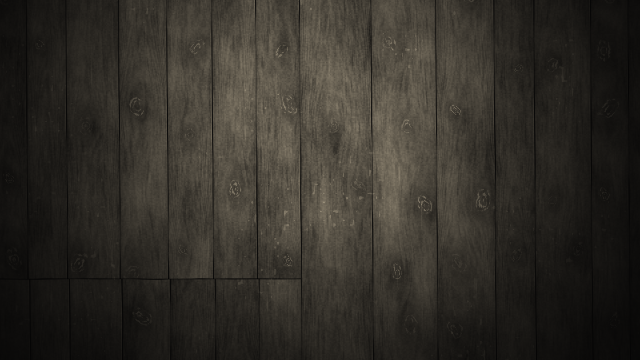
Give the GLSL for this texture, as a WebGL 2 fragment shader.

```glsl
#version 300 es
precision highp float;
uniform vec2 u_resolution;
out vec4 outColor;

float hash(vec2 p) {
  vec3 q = fract(vec3(p.xyx) * 0.1031);
  q += dot(q, q.yzx + 33.33);
  return fract((q.x + q.y) * q.z);
}

float noise(vec2 p) {
  vec2 i = floor(p), f = fract(p);
  f = f * f * (3.0 - 2.0 * f);
  return mix(mix(hash(i), hash(i + vec2(1, 0)), f.x),
             mix(hash(i + vec2(0, 1)), hash(i + vec2(1, 1)), f.x), f.y);
}

float fbm(vec2 p) {
  float sum = 0.0, amp = 0.5;
  for (int i = 0; i < 4; i++) {
    sum += amp * noise(p);
    p = p * 2.03 + 17.1;
    amp *= 0.5;
  }
  return sum;
}

// Coverage of a line with the given half width
float line(float d, float halfWidth, float pixel) {
  return 1.0 - smoothstep(halfWidth - pixel * 0.6, halfWidth + pixel * 0.6, abs(d));
}

// One cell's knot: x = sideways grain push, y = pale streaks, z = dark halo
vec3 knot(vec2 p, vec2 cell, float left, float right) {
  float seed = hash(cell + 3.7);
  if (seed < mix(0.70, 0.36, smoothstep(0.5, 1.0, p.x))) return vec3(0.0);
  float radius = mix(0.016, 0.034, hash(cell + 9.2));
  vec2 center = vec2(mix(left + 0.03, right - 0.03, hash(cell + 5.1)),
                     (cell.y + 0.25 + 0.5 * hash(cell + 7.4)) * 0.19);
  vec2 q = (p - center) / radius;
  float turn = (hash(cell + 1.3) - 0.5) * 2.2;
  vec2 r = mat2(cos(turn), sin(turn), -sin(turn), cos(turn)) * q;
  float d = length(r * vec2(1.25, 0.85)) + 0.6 * (fbm(q * 1.5 + seed * 90.0) - 0.47);
  float rings = smoothstep(-0.4, 0.8, sin(d * 16.0 + 5.0 * noise(r * 1.7 + seed * 30.0)));
  float scuffs = smoothstep(0.38, 0.62, fbm(r * vec2(5.0, 2.0) + seed * 50.0));
  float pale = (0.15 + 0.85 * rings) * (0.15 + scuffs) * (1.0 - smoothstep(0.6, 1.1, d));
  float push = radius * q.x * exp(-0.3 * dot(q * vec2(1.0, 0.5), q * vec2(1.0, 0.5)));
  return vec3(push, pale * mix(0.25, 1.0, hash(cell + 2.6)), exp(-d * d * 0.4));
}

void main() {
  vec2 p = gl_FragCoord.xy / u_resolution.y;
  float pixel = 1.0 / u_resolution.y;

  // Uneven upright boards, leaning slightly, cut across at the lower left
  float seams[15] = float[15](-0.04, 0.073, 0.183, 0.329, 0.463, 0.588, 0.710, 0.832,
                              1.031, 1.210, 1.372, 1.483, 1.640, 1.744, 1.860);
  float cutY = 0.225 + 0.003 * (noise(vec2(p.x * 14.0, 4.0)) - 0.5);
  float onCut = 1.0 - step(0.836, p.x);
  float below = onCut * step(p.y, cutY);
  float x = p.x - 0.007 * (1.0 - p.y) - 0.005 * below * step(p.x, 0.8);
  x += 0.0015 * (noise(vec2(p.x * 3.0, p.y * 9.0)) - 0.5);
  int board = 0;
  for (int i = 1; i < 14; i++) if (x >= seams[i]) board = i;
  float left = seams[board], right = seams[board + 1];
  float id = float(board) + 20.0 * below;

  // Knots scattered along each board
  vec3 knots = vec3(0.0);
  for (int i = -1; i <= 1; i++)
    knots += knot(vec2(x, p.y), vec2(id, floor(p.y / 0.19) + float(i)), left, right);

  // Fine upright grain bending around the knots, with arched growth rings
  vec2 g = vec2(x - knots.x * 0.8, p.y);
  float streaks = fbm(vec2(g.x * 60.0, g.y * 2.2) + id * 13.0);
  float fibres = noise(vec2(g.x * 230.0, g.y * 45.0) + id * 7.0);
  float pores = smoothstep(0.62, 0.88, noise(vec2(g.x * 190.0, g.y * 17.0) + id * 3.0));
  float middle = (g.x - left) / (right - left) - 0.5;
  float arch = g.y * 5.0 + middle * middle * 14.0 + 2.0 * fbm(vec2(g.x * 12.0, g.y * 2.5) + id);
  float rings = sin(arch * 16.0) * smoothstep(0.4, 0.7, noise(vec2(id * 3.1, g.y * 2.5)));

  // Smears along and across the grain
  float stains = fbm(vec2(x * 11.0, p.y * 5.0) + id * 19.0);
  float smears = fbm(vec2(x * 6.0, p.y * 16.0 + x * 7.0) + id * 11.0);
  float speckle = noise(p * 270.0 + 7.0) - 0.5;

  float tone = 0.90 + 0.20 * hash(vec2(id, 8.0));
  tone += 0.26 * (streaks - 0.47) + 0.20 * (fibres - 0.5) + 0.05 * rings - 0.13 * pores;
  tone += 0.70 * (stains - 0.47) + 0.32 * (smears - 0.47) + 0.20 * speckle;
  tone *= 1.0 - 0.26 * min(knots.z, 1.0);
  tone += 0.75 * knots.y;

  // Fine pale scratches and small chips
  float scratch = noise(vec2(x * 150.0, p.y * 14.0) + 41.0);
  tone += 0.22 * smoothstep(0.87, 0.97, scratch) * noise(p * 12.0);
  float chip = noise(p * vec2(110.0, 80.0) + 90.0);
  tone += 0.40 * smoothstep(0.86, 0.96, chip) * smoothstep(0.55, 0.8, noise(p * 7.0 + 3.0));

  // Broken hairline gaps, soft shadow and a worn pale edge
  float gap = min(x - left, right - x);
  float wear = noise(vec2(floor(x * 3.0) * 7.0 + 2.0, p.y * 9.0));
  float depth = mix(0.35, 0.85, smoothstep(0.2, 0.7, wear));
  tone *= 1.0 - 0.18 * exp(-gap / 0.008);
  tone += 0.35 * line(right - x - 0.003, 0.0011, pixel) * smoothstep(0.45, 0.75, wear);
  tone *= 1.0 - depth * line(gap, 0.0009 + 0.0007 * wear, pixel);
  float cutDepth = 0.35 + 0.5 * noise(vec2(p.x * 25.0, 9.0));
  tone *= 1.0 - cutDepth * onCut * line(p.y - cutY, 0.0018, pixel);

  // Nail heads above the cross cut
  float nailX = min(abs(x - left - 0.025), abs(right - x - 0.025));
  float nail = length(vec2(nailX, p.y - cutY - 0.014));
  tone += 0.25 * line(nail, 0.0016, pixel) * onCut;

  // Light pooled above the middle, fading to dark corners
  vec2 away = (p - vec2(0.87, 0.66)) * vec2(1.0, 1.04);
  float light = 0.012 + 0.410 * exp(-2.75 * dot(away, away));
  vec3 wood = vec3(1.0, 0.93, 0.79) * light * max(tone, 0.04);
  outColor = vec4(wood + vec3(0.014, 0.013, 0.014), 1.0);
}
```
